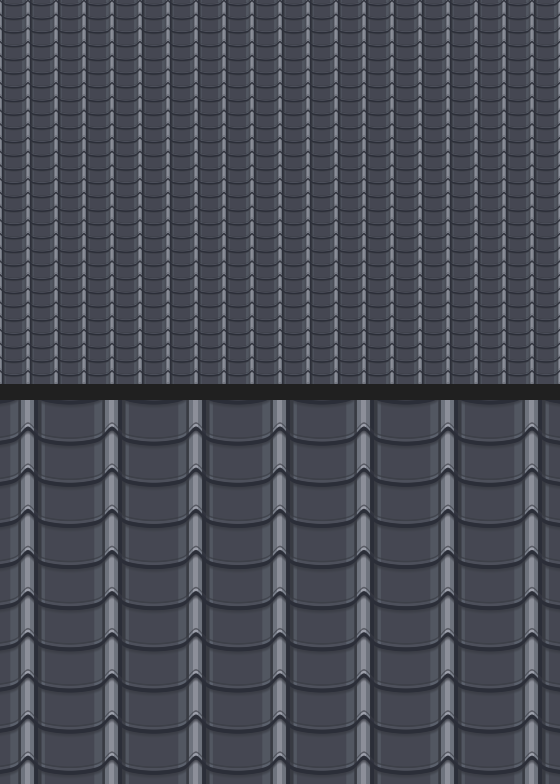
Top: the whole. Bottom: its middle third, enlarged.
Write a Shadertoy shader that draws this texture.

```glsl
// Slate-grey pantile roof: 20 columns of rounded ribs and 28 overlapping rows.
// Each row edge follows the tile profile; ribs are shaded with vertical bands.
// Whole repeat counts make every edge continue its opposite edge.

const vec2 TILES = vec2(20.0, 28.0);

const vec3 FACE   = vec3(0.27, 0.28, 0.32);
const vec3 SLOPE  = vec3(0.32, 0.34, 0.38);
const vec3 SHADE  = vec3(0.22, 0.23, 0.26);
const vec3 GROOVE = vec3(0.17, 0.18, 0.22);
const vec3 RIB    = vec3(0.43, 0.45, 0.49);
const vec3 GLINT  = vec3(0.55, 0.56, 0.60);

// Coverage of the interval lo..hi, with edges softened over the given width
float band(float x, float lo, float hi, float soft) {
    float h = 0.5 * soft;
    return smoothstep(lo - h, lo + h, x) - smoothstep(hi - h, hi + h, x);
}

// Signed offset to the nearest whole number
float centred(float x) {
    return fract(x + 0.5) - 0.5;
}

// How far the lower tile edge hangs below the rib crest, in rows
float edgeDrop(float side) {
    float away = sqrt(side * side + 0.001);
    float crest = exp(-side * side / 0.009);
    float bowl = (1.0 - 2.0 * away) * (1.0 - 2.0 * away);
    return 0.39 - 0.19 * crest - 0.20 * bowl;
}

// Colour across one column; the rib crest is at side = 0
vec3 columnColour(float side, float soft) {
    vec3 colour = FACE;
    colour = mix(colour, SLOPE, band(side, -0.21, -0.10, soft));
    colour = mix(colour, SLOPE, band(side, 0.16, 0.20, soft));
    colour = mix(colour, SHADE, band(side, -0.115, -0.075, soft));
    colour = mix(colour, SHADE, band(side, 0.07, 0.16, soft));
    colour = mix(colour, GROOVE, band(side, 0.075, 0.12, soft));
    colour = mix(colour, RIB, band(side, -0.085, 0.07, soft));
    return mix(colour, GLINT, band(side, -0.035, 0.025, soft));
}

// Lip, dark joint and cast shadow around a row edge; below > 0 is under it
vec3 addRowEdge(vec3 colour, float below, float soft) {
    float shadow = smoothstep(0.0, 0.03, below) * (1.0 - smoothstep(0.06, 0.17, below));
    colour = mix(colour, min(colour, SHADE), 0.75 * shadow);
    colour = mix(colour, SHADE, 0.6 * band(below, -0.15, -0.11, soft));
    colour = mix(colour, colour * 1.12, band(below, -0.11, -0.05, soft));
    return mix(colour, GROOVE, band(below, -0.045, 0.055, soft));
}

void mainImage(out vec4 fragColor, in vec2 fragCoord) {
    vec2 uv = fragCoord / iResolution.xy;
    vec2 cell = vec2(uv.x, 1.0 - uv.y) * TILES;

    // Local coordinates and one-pixel filter widths
    float side = centred(cell.x);
    float row = cell.y - edgeDrop(side);
    float columnSoft = TILES.x / iResolution.x;
    float rowSoft = fwidth(row);

    vec3 colour = columnColour(side, columnSoft);
    colour = addRowEdge(colour, centred(row), rowSoft);
    fragColor = vec4(colour, 1.0);
}
```
